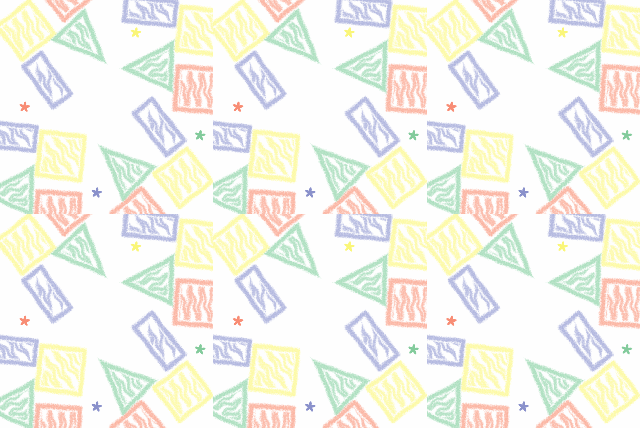
Write a WebGL 1 fragment shader that draws this pattern.

```glsl
precision highp float;

// Chalk-drawn squares, bricks, triangles and small stars on white paper.
// Each shape is a distance field with a soft outline and a zigzag scribble;
// cellular grain roughens the chalk. The tile is cut hard at its borders.

uniform vec2 u_resolution;

const vec2 REPEATS = vec2(3.0, 2.0);   // tiles across and down
const float TILE = 256.0;              // design units per tile, y pointing down
const vec3 PAPER = vec3(0.997);
const vec3 BLUE = vec3(0.71, 0.73, 0.88);
const vec3 GREEN = vec3(0.69, 0.88, 0.76);
const vec3 RED = vec3(0.985, 0.72, 0.65);
const vec3 YELLOW = vec3(0.99, 0.98, 0.66);
const float LINE_HALF = 2.7;           // half width of the outlines
const float SCRIBBLE_HALF = 2.1;       // half width of the scribble strokes
const float SCRIBBLE_PERIOD = 13.0;    // one full zigzag
const float SCRIBBLE_INSET = 7.5;      // distance of the scribble from the edge
const float SOFTNESS = 1.7;
const float GRAIN_CELL = 1.9;
const float GRAIN_ROUGHNESS = 1.8;
const float STAR_RADIUS = 6.6;
const float STAR_DEPTH = 1.8;          // darkens the inks for the stars

vec2 hash2(vec2 p) {
  vec2 q = vec2(dot(p, vec2(127.1, 311.7)), dot(p, vec2(269.5, 183.3)));
  return fract(sin(q) * 4375.85);
}

// Distance to the nearest scattered point, about 0 to 1.
float cellular(vec2 p) {
  vec2 cell = floor(p);
  float nearest = 2.0;
  for (int j = -1; j <= 1; j++) {
    for (int i = -1; i <= 1; i++) {
      vec2 neighbour = cell + vec2(float(i), float(j));
      nearest = min(nearest, distance(p, neighbour + hash2(neighbour)));
    }
  }
  return nearest;
}

vec2 turn(vec2 p, float degrees) {
  float a = radians(degrees);
  return vec2(cos(a) * p.x + sin(a) * p.y, cos(a) * p.y - sin(a) * p.x);
}

float boxDistance(vec2 p, vec2 halfSize) {
  vec2 q = abs(p) - halfSize + 2.5;
  return length(max(q, 0.0)) + min(max(q.x, q.y), 0.0) - 2.5;
}

float edgeDistance(vec2 p, vec2 a, vec2 b) {
  vec2 along = normalize(b - a);
  return dot(p - a, vec2(along.y, -along.x));
}

float cover(float d) {
  return 1.0 - smoothstep(-SOFTNESS, SOFTNESS, d);
}

// Zigzag whose strokes run at the given angle and turn at +-reach.
float scribbleDistance(vec2 p, float angle, float reach) {
  vec2 q = turn(p, angle - 90.0);
  q.x += 1.1 * sin(q.y * 0.19 + p.x * 0.07) + 0.8 * sin(q.y * 0.37);
  float t = q.y / reach + 0.16 * sin(q.x * 0.43) + 0.09 * sin(q.x * 0.91);
  float zigzag = abs(fract(q.x / SCRIBBLE_PERIOD) * 2.0 - 1.0) * 2.0 - 1.0;
  return abs(zigzag - t) * SCRIBBLE_PERIOD * 0.25 - SCRIBBLE_HALF;
}

// Outline and scribble of a shape with signed distance d.
void chalk(inout vec3 color, float d, vec2 local, float angle, float reach,
           float grain, vec3 ink) {
  float rough = (grain - 0.45) * GRAIN_ROUGHNESS;
  float wobble = 0.6 * sin(local.x * 0.23) + 0.6 * sin(local.y * 0.29 + 1.0);
  float outline = abs(d + LINE_HALF + 0.3 + 0.5 * wobble) - LINE_HALF;
  float fill = max(scribbleDistance(local, angle, reach), d + SCRIBBLE_INSET + wobble);
  float amount = max(cover(outline + rough), 0.92 * cover(fill + rough));
  color = mix(color, ink, amount * (1.08 - 0.3 * grain));
}

void block(inout vec3 color, vec2 p, vec2 center, float tilt, vec2 halfSize,
           float strokeAngle, float grain, vec3 ink) {
  vec2 local = p - center;
  float d = boxDistance(turn(local, tilt), halfSize);
  chalk(color, d, local, strokeAngle, halfSize.y * 0.85, grain, ink);
}

void triangle(inout vec3 color, vec2 p, vec2 a, vec2 b, vec2 c,
              float strokeAngle, float grain) {
  float d = max(edgeDistance(p, a, b), max(edgeDistance(p, b, c), edgeDistance(p, c, a)));
  chalk(color, d, p - (a + b + c) / 3.0, strokeAngle, 22.0, grain, GREEN);
}

void star(inout vec3 color, vec2 p, float grain, vec3 ink) {
  float lobes = cos(5.0 * (atan(p.y, p.x + 0.0001) + radians(82.0)));
  float d = length(p) - STAR_RADIUS * (0.7 + 0.27 * lobes);
  float amount = 1.0 - smoothstep(-0.8, 0.8, d + 0.5 * (grain - 0.45));
  color = mix(color, pow(ink, vec3(STAR_DEPTH)), amount);
}

void main() {
  vec2 uv = gl_FragCoord.xy / u_resolution;
  vec2 p = fract(vec2(uv.x, 1.0 - uv.y) * REPEATS) * TILE;
  float grain = min(cellular(p / GRAIN_CELL), 1.0);
  vec3 color = PAPER;

  // Upright group, placed twice.
  for (int i = 0; i < 2; i++) {
    vec2 q = p - float(i) * vec2(-168.0, 149.5);
    block(color, q, vec2(180.5, 13.5), 6.0, vec2(33.0, 17.0), 55.0, grain, BLUE);
    block(color, q, vec2(241.0, 37.0), 6.5, vec2(29.0), 57.0, grain, YELLOW);
    triangle(color, q, vec2(144.0, 82.0), vec2(209.0, 48.0), vec2(207.5, 111.0), -25.0, grain);
    block(color, q, vec2(237.0, 107.0), 4.0, vec2(28.5), 85.0, grain, RED);
  }

  // Tilted group at the upper left.
  block(color, p, vec2(31.0, 36.0), -38.0, vec2(27.5), 68.0, grain, YELLOW);
  block(color, p, vec2(80.0, -9.0), -40.0, vec2(26.0), 50.0, grain, RED);
  triangle(color, p, vec2(102.0, 9.0), vec2(128.0, 76.0), vec2(60.0, 48.0), 55.0, grain);
  block(color, p, vec2(56.5, 96.0), 54.0, vec2(33.0, 16.0), 75.0, grain, BLUE);

  // Tilted group at the lower right.
  block(color, p, vec2(191.0, 152.0), 52.0, vec2(34.5, 16.5), 75.0, grain, BLUE);
  triangle(color, p, vec2(119.0, 174.0), vec2(189.0, 199.0), vec2(147.5, 242.0), 60.0, grain);
  block(color, p, vec2(220.0, 212.5), -38.0, vec2(27.5), 65.0, grain, YELLOW);
  block(color, p, vec2(167.0, 258.0), -40.0, vec2(26.0), 55.0, grain, RED);

  star(color, p - vec2(163.0, 39.0), grain, YELLOW);
  star(color, p - vec2(29.5, 128.0), grain, RED);
  star(color, p - vec2(240.0, 162.0), grain, GREEN);
  star(color, p - vec2(116.0, 230.5), grain, BLUE);

  gl_FragColor = vec4(color, 1.0);
}
```
